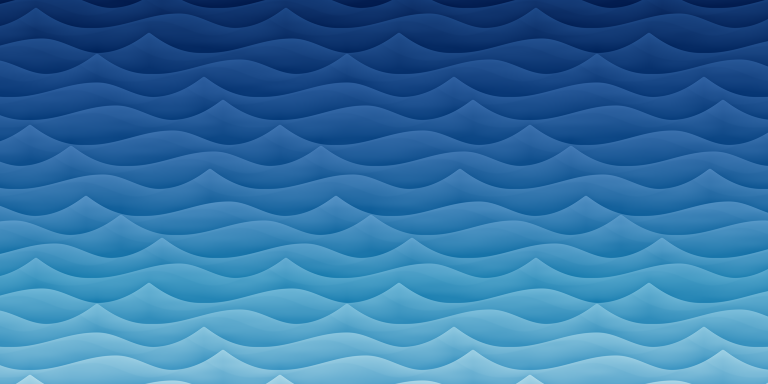
Reproduce this background procedurally as a WebGL 2 fragment shader.

```glsl
#version 300 es
precision highp float;
// Layered paper-like sea waves, deep navy at the top fading to pale aqua below.
uniform vec2 u_resolution;
out vec4 fragColor;

const float TILE = 0.651;  // repeat length, in canvas heights
const int ROWS = 11;       // wave rows per repeat
const float PI = 3.14159;

// Horizontal place and depth of the sharp crest of each row, in repeats
const float CREST_X[ROWS] = float[](0.144, 0.596, 0.388, 0.816, 0.892, 0.12,
                                    0.284, 0.84, 0.344, 0.484, 0.648);
const float CREST_Y[ROWS] = float[](0.032, 0.132, 0.216, 0.308, 0.4, 0.5,
                                    0.584, 0.676, 0.784, 0.86, 0.952);

const vec3 SEA[6] = vec3[](vec3(0.07, 0.22, 0.45), vec3(0.11, 0.30, 0.55),
                           vec3(0.16, 0.39, 0.63), vec3(0.22, 0.50, 0.71),
                           vec3(0.27, 0.61, 0.77), vec3(0.41, 0.69, 0.82));

float hash(vec2 p) {
  return fract(sin(dot(p, vec2(127.1, 311.7))) * 43758.5453);
}

float valueNoise(vec2 p) {
  vec2 cell = floor(p);
  vec2 f = smoothstep(0.0, 1.0, p - cell);
  float low = mix(hash(cell), hash(cell + vec2(1, 0)), f.x);
  float high = mix(hash(cell + vec2(0, 1)), hash(cell + vec2(1, 1)), f.x);
  return mix(low, high, f.y);
}

// Vertical gradient; the end segments continue past their last stops
vec3 seaColor(float depth) {
  float t = (depth - 0.06) / 0.167;
  int i = int(clamp(floor(t), 0.0, 4.0));
  return mix(SEA[i], SEA[i + 1], t - float(i));
}

// Colour step between mid-tone and crest, warmer and wider toward the bottom
vec3 lightStep(float depth) {
  return mix(vec3(0.04, 0.07, 0.09), vec3(0.17, 0.10, 0.055), depth);
}

// Drop of the outline below its crest: one pointed peak and one round hump
float waveDrop(float x) {
  float u = fract(x);
  float fromPeak = length(vec2(min(u, 1.0 - u), 0.004));
  float peak = 0.084 * pow(max(1.0 - fromPeak / 0.208, 0.0), 2.0);
  float v = u - 0.572;
  float reach = min(abs(v) / (v < 0.0 ? 0.34 : 0.228), 1.0);
  float hump = 0.029 * (1.0 + cos(PI * reach));
  return 0.08 - peak - hump;
}

// Brightness of a wave: pale crest, dark foot, thin rim and a faint inner fold
float waveLight(float belowCrest, float belowEdge, float x, float grain) {
  float body = 1.0 - mix(belowCrest, belowEdge, 0.4) / 0.07;
  float rim = exp(-max(belowEdge, 0.0) / 0.007);
  float foldEdge = belowCrest - waveDrop(x + 0.09) - 0.03;
  float fold = smoothstep(-0.004, 0.004, foldEdge) * exp(-abs(foldEdge) / 0.03);
  return clamp(body, -1.0, 1.0) + 0.2 * rim - 0.16 * fold + 0.2 * grain;
}

void main() {
  vec2 uv = gl_FragCoord.xy / u_resolution.y;
  float depth = 1.0 - uv.y;
  vec2 p = vec2(uv.x, depth) / TILE;
  float pixel = 1.0 / (u_resolution.y * TILE);
  float grain = valueNoise(p * vec2(9.0, 40.0) + 3.0 * p.y) - 0.5;

  // Paint the rows from the far top to the near bottom, each shading the last
  float light = 0.0;
  for (int i = -3; i < 18; i++) {
    int id = (i + ROWS) % ROWS;
    float repeat = floor(float(i) / float(ROWS));
    float x = p.x - CREST_X[id];
    float belowCrest = p.y - repeat - CREST_Y[id];
    float belowEdge = belowCrest - waveDrop(x);
    float cover = smoothstep(-0.7 * pixel, 0.7 * pixel, belowEdge);
    light -= 0.4 * exp(min(belowEdge, 0.0) / 0.03);
    light = mix(light, waveLight(belowCrest, belowEdge, x, grain), cover);
  }
  vec3 color = seaColor(depth) + lightStep(depth) * (light + 0.1);
  fragColor = vec4(clamp(color, 0.0, 1.0), 1.0);
}
```
